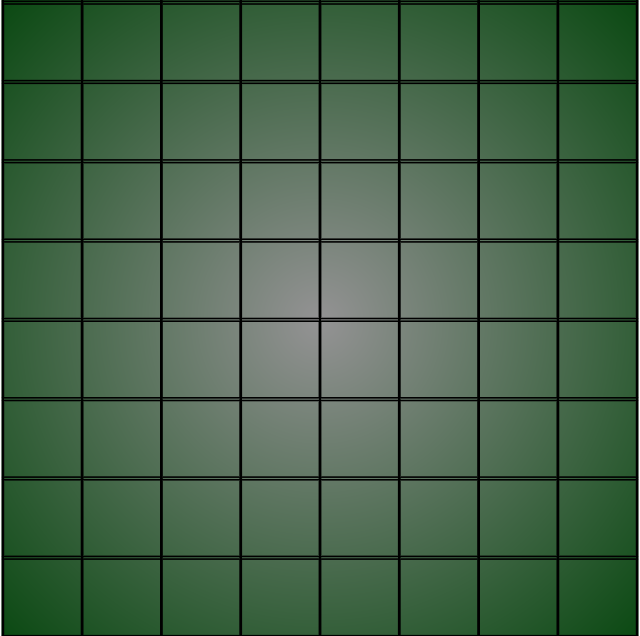
This pattern is drawn by a WebGL 1 fragment shader. Its source:

```glsl
precision highp float;

uniform vec2 u_resolution;

// Lengths are fractions of the canvas width
const float PITCH = 0.1239;
const float COLUMNS = 8.0;
const float COLUMN_HALF_WIDTH = 0.0022;
const float ROW_HALF_WIDTH = 0.00125;
const float ROW_PAIR_OFFSET = 0.0021;
const vec2 GRID_CENTER = vec2(0.0, -0.0029);
const vec2 GLOW_CENTER = vec2(0.0, -0.005);
const float GLOW_RADIUS = 0.704;

const vec3 GLOW_GRAY = vec3(0.58, 0.575, 0.58);
const vec3 DEEP_GREEN = vec3(0.04, 0.285, 0.07);
const vec3 LINE_BLACK = vec3(0.0);
const vec3 MARGIN_WHITE = vec3(1.0);

// Signed distance to the nearest multiple of the pitch
float repeatCentered(float x, float pitch) {
  return (fract(x / pitch + 0.5) - 0.5) * pitch;
}

// Antialiased coverage of a band around zero
float band(float d, float halfWidth, float pixel) {
  return clamp((halfWidth - abs(d)) / pixel + 0.5, 0.0, 1.0);
}

vec3 radialGlow(vec2 p, vec2 center, float radius) {
  float t = clamp(length(p - center) / radius, 0.0, 1.0);
  return mix(GLOW_GRAY, DEEP_GREEN, t);
}

// Solid vertical lines crossed by thin double horizontal lines
float gridLines(vec2 p, float pitch, float pixel) {
  float column = band(repeatCentered(p.x, pitch), COLUMN_HALF_WIDTH, pixel);
  float pairDistance = abs(repeatCentered(p.y, pitch)) - ROW_PAIR_OFFSET;
  float row = band(pairDistance, ROW_HALF_WIDTH, pixel);
  return max(column, row);
}

void main() {
  float pixel = 1.0 / u_resolution.x;
  vec2 p = (gl_FragCoord.xy - 0.5 * u_resolution) * pixel;

  vec3 color = radialGlow(p, GLOW_CENTER, GLOW_RADIUS);
  color = mix(color, LINE_BLACK, gridLines(p - GRID_CENTER, PITCH, pixel));

  // Narrow margin beyond the outermost columns
  float boardHalfWidth = 0.5 * COLUMNS * PITCH + COLUMN_HALF_WIDTH;
  color = mix(MARGIN_WHITE, color, band(p.x, boardHalfWidth, pixel));

  gl_FragColor = vec4(color, 1.0);
}
```
